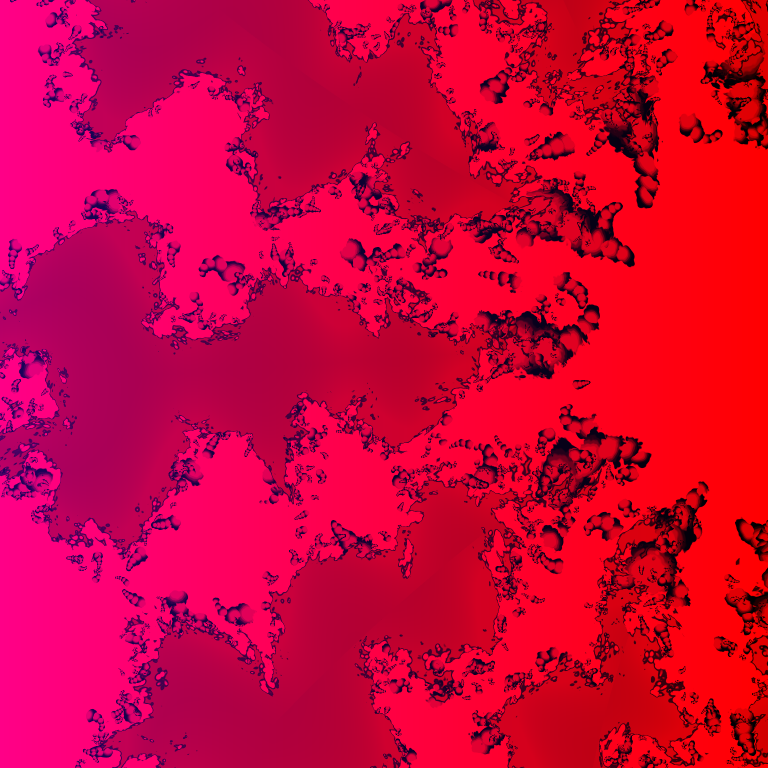
This background is drawn by a WebGL 1 fragment shader. Its source:

```glsl
precision highp float;
// Fractal coastline: bright lobed spokes fan out from a hub at the right edge.
// Layered sines bend their shores, cellular octaves break them into fringes,
// and shrinking banded curls line the shores and the tips of the wedges.
uniform vec2 u_resolution;

const vec2 HUB = vec2(1.04, 0.57);
const float TILT = 0.07;          // rotation of the whole fan
const float SECTOR = 0.5236;      // angle between two spokes
const float LOBE_PERIOD = 0.30;   // lobe spacing along log(radius)
const float SEA_RADIUS = 0.34;    // open sea around the hub
const float TIP_SIZE = 0.115;
const float FRINGE = 0.06;        // reach of the coarsest fringe octave
const float RIM = 0.006;
const float TAU = 6.2832;
const int CURL_LAYERS = 4;
const int CURL_DISCS = 5;

mat2 rotation(float angle) {
  float c = cos(angle), s = sin(angle);
  return mat2(c, s, -s, c);
}

vec3 hash3(vec2 cell) {
  vec3 h = vec3(dot(cell, vec2(127.1, 311.7)), dot(cell, vec2(269.5, 183.3)),
                dot(cell, vec2(419.2, 371.9)));
  return fract(sin(h) * 43758.55);
}

// Radius and fan angle around the hub; spokes spread as they leave it.
vec2 fanPolar(vec2 p) {
  vec2 v = vec2(HUB.x - p.x, p.y - HUB.y);
  float r = max(length(v), 0.001);
  return vec2(r, (atan(v.y, v.x) + TILT) / (0.78 + 0.37 * r));
}

// Approximate signed distance to the lobed spokes, negative inside.
float spokes(vec2 p) {
  vec2 polar = fanPolar(p);
  float r = polar.x;
  float k = floor(polar.y / SECTOR);
  float offAxis = abs(polar.y - (k + 0.5) * SECTOR);
  float shift = 0.45 * floor(abs(k + 0.5));
  float lobe = cos(TAU * ((log(r) + 0.223) / LOBE_PERIOD + shift));
  float away = smoothstep(SEA_RADIUS - 0.01, 0.55, r);
  float halfWidth = 0.265 - 0.14 * away + 0.06 * lobe * away;
  float bud = length(vec2((0.5 * SECTOR - offAxis) * r, r - 1.03)) - 0.05;
  return min(min((offAxis - halfWidth) * r, bud), r - SEA_RADIUS);
}

// Layered sine warp that bends the shores.
vec2 crinkle(vec2 p) {
  float freq = 24.0, amp = 0.02;
  for (int i = 0; i < 4; i++) {
    float turn = 1.1 * float(i) + 0.4;
    p += amp * sin(freq * (rotation(turn) * p).yx + vec2(turn, 2.3 * turn));
    freq *= 1.9;
    amp *= 0.55;
  }
  return p;
}

// Cellular octaves: round lobes carrying ever smaller lobes and loose dust.
float fringe(vec2 p) {
  float sum = 0.0, amp = FRINGE, freq = 14.0;
  for (int octave = 0; octave < 4; octave++) {
    vec2 q = p * freq, base = floor(q);
    float nearest = 2.0;
    for (int n = 0; n < 9; n++) {
      vec2 cell = base + vec2(mod(float(n), 3.0), floor(float(n) / 3.0)) - 1.0;
      nearest = min(nearest, length(cell + hash3(cell + 7.0 * float(octave)).xy - q));
    }
    sum += amp * (nearest - 0.45);
    amp *= 0.75;
    freq *= 2.2;
    p = rotation(0.6) * p;
  }
  return sum;
}

// Chain of shrinking discs along +x, each darkening in bands towards its tail.
float curl(vec2 q, float bend, float rough) {
  float shade = 1.0, radius = 0.3;
  vec2 center = vec2(0.0), dir = vec2(1.0, 0.0);
  for (int i = 0; i < CURL_DISCS; i++) {
    vec2 o = (q - center) / radius;
    float inside = 1.0 - smoothstep(0.92, 1.04, length(o) + rough);
    float arc = (length(o + 0.55 * dir) + 0.3 * rough) * 6.0;
    float band = (floor(arc) + smoothstep(0.3, 1.0, fract(arc))) / 6.0;
    shade = mix(shade, 0.88 * (1.0 - smoothstep(0.5, 1.15, band)), inside);
    center += dir * radius * 1.15;
    dir = rotation(bend) * dir;
    radius *= 0.76;
  }
  return shade;
}

// One large curl at the tip of every wedge, tail towards the hub.
float tipCurls(vec2 p, float rough) {
  vec2 polar = fanPolar(p);
  float k = floor(polar.y / SECTOR + 0.5);
  vec2 q = vec2(SEA_RADIUS + 0.015 - polar.x, (polar.y - k * SECTOR) * polar.x);
  return curl(q / TIP_SIZE, 0.45 * sin(2.0 * k + 1.0), rough);
}

// Cellular layers of ever smaller curls just inside the shore.
float shoreCurls(vec2 p, float rough) {
  float shade = 1.0, size = 0.085;
  for (int layer = 0; layer < CURL_LAYERS; layer++) {
    for (int n = 0; n < 9; n++) {
      vec2 cell = floor(p / size) + vec2(mod(float(n), 3.0), floor(float(n) / 3.0)) - 1.0;
      vec3 h = hash3(cell + 17.0 * float(layer));
      vec2 center = (cell + 0.2 + 0.6 * h.xy) * size;
      vec2 q = rotation(TAU * h.z) * (p - center) / (0.55 * size);
      if (length(q) > 0.9 || fract(h.x * 7.0 + h.z * 5.0) > 0.72) continue;
      float depth = spokes(crinkle(center));
      if (depth > 0.0 || depth < -0.025 - 0.6 * size) continue;
      shade = min(shade, curl(q + vec2(0.35, 0.0), 1.8 * (h.y - 0.5), rough));
    }
    size *= 0.58;
  }
  return shade;
}

vec3 background(vec2 p) {
  vec2 folded = crinkle(p);
  float grain = fringe(mix(p, folded, 0.5));
  float rough = 14.0 * grain;
  float shore = spokes(folded) + grain;
  float cool = clamp(1.0 - p.x, 0.0, 1.0);
  float glow = 0.11 * exp(-max(spokes(p), 0.0) / 0.05);
  vec3 bright = vec3(1.0, 0.0, 0.53 * cool);
  vec3 dull = vec3(0.77 - 0.14 * cool + glow, 0.0, 0.40 * pow(cool, 1.1));
  vec3 dark = vec3(0.10, 0.01, 0.36) * cool;
  float land = 1.0 - smoothstep(-0.002, 0.002, shore);
  float rim = 1.0 - smoothstep(0.3 * RIM, RIM, abs(shore + 0.3 * RIM));
  float shade = mix(1.0, shoreCurls(p, rough), land);
  shade = min(shade, tipCurls(mix(p, folded, 0.2), rough));
  return mix(dark, mix(dull, bright, land), shade * (1.0 - 0.8 * rim));
}

void main() {
  vec3 sum = vec3(0.0);
  for (int n = 0; n < 4; n++) {
    vec2 offset = vec2(mod(float(n), 2.0), floor(float(n) / 2.0)) * 0.5 - 0.25;
    sum += background((gl_FragCoord.xy + offset) / u_resolution);
  }
  gl_FragColor = vec4(sum / 4.0, 1.0);
}
```
